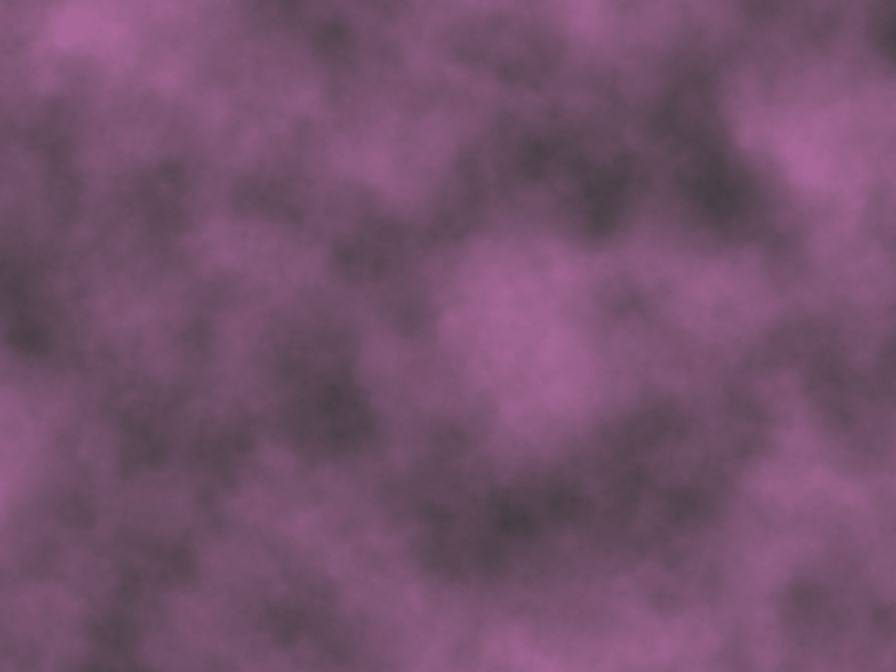
This texture is drawn by a Shadertoy shader. Its source:

```glsl
// Soft mauve clouds: fractal value noise blended from charcoal to pink.

#define CLOUD_SCALE 4.0                    // largest cells per canvas height
#define OCTAVES 6
#define GAIN 0.53                          // strength of each finer layer
#define CONTRAST 1.74
#define BALANCE 0.45                       // mean position on the colour ramp
#define CHARCOAL vec3(0.270, 0.240, 0.260)
#define PINK vec3(0.650, 0.403, 0.596)
#define SEED 17u

// Integer hash of a lattice point, 0 to 1
float hash(ivec2 cell) {
    uvec2 q = uvec2(cell) * uvec2(1597u, 3571u);
    uint h = q.x ^ (q.y + SEED * 7919u);
    h = (h ^ (h >> 16)) * 0x7feb352du;
    h = (h ^ (h >> 15)) * 0x846ca68bu;
    h ^= h >> 16;
    return float(h >> 8) / 16777216.0;
}

// Value noise with quintic easing
float valueNoise(vec2 p) {
    ivec2 cell = ivec2(floor(p));
    vec2 f = fract(p);
    vec2 ease = f * f * f * (f * (f * 6.0 - 15.0) + 10.0);
    float bottom = mix(hash(cell), hash(cell + ivec2(1, 0)), ease.x);
    float top = mix(hash(cell + ivec2(0, 1)), hash(cell + ivec2(1, 1)), ease.x);
    return mix(bottom, top, ease.y);
}

// Layered noise, turned at each octave to hide the lattice
float clouds(vec2 p) {
    const mat2 turn = mat2(0.8, 0.6, -0.6, 0.8);
    float sum = 0.0, total = 0.0, amplitude = 1.0;
    for (int i = 0; i < OCTAVES; i++) {
        sum += amplitude * valueNoise(p);
        total += amplitude;
        amplitude *= GAIN;
        p = turn * p * 2.0 + vec2(13.7, 5.3);
    }
    return sum / total;
}

void mainImage(out vec4 fragColor, in vec2 fragCoord) {
    vec2 uv = fragCoord / iResolution.y;
    float density = BALANCE + (clouds(uv * CLOUD_SCALE) - 0.5) * CONTRAST;
    vec3 color = mix(CHARCOAL, PINK, clamp(density, 0.0, 1.0));
    fragColor = vec4(color, 1.0);
}
```
